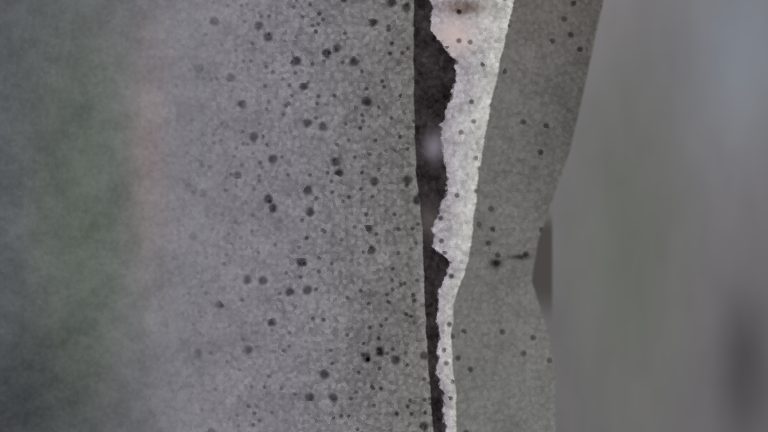
Reproduce this texture procedurally as a WebGL 1 fragment shader.

```glsl
precision highp float;
uniform vec2 u_resolution;

float hash(vec2 p) {
  return fract(sin(dot(p, vec2(127.1, 311.7))) * 4375.85);
}

// Distance to the nearest scattered point, and that point's random value
vec2 cells(vec2 p) {
  vec2 base = floor(p);
  vec2 nearest = vec2(9.0, 0.0);
  for (int j = -1; j <= 1; j++) {
    for (int i = -1; i <= 1; i++) {
      vec2 cell = base + vec2(float(i), float(j));
      vec2 point = cell + vec2(hash(cell), hash(cell + 31.7));
      float d = distance(p, point);
      if (d < nearest.x) nearest = vec2(d, hash(cell + 73.3));
    }
  }
  return nearest;
}

// Layered, rotated sines, roughly -1 to 1
float mottle(vec2 p) {
  float sum = 0.0;
  float amp = 0.5;
  for (int i = 0; i < 5; i++) {
    sum += amp * sin(p.x + 1.3 * sin(p.y)) * cos(p.y * 0.8 + 0.7 * sin(p.x));
    p = mat2(1.5, 1.1, -1.1, 1.5) * p + 2.3;
    amp *= 0.65;
  }
  return sum;
}

// Continues an edge from x to target between two heights
float bend(float x, float t, float from, float to, float target) {
  return mix(x, target, clamp((t - from) / (to - from), 0.0, 1.0));
}

float slabEdge(float t) {
  float x = bend(0.958, t, 0.2, 0.39, 0.963);
  x = bend(x, t, 0.39, 0.51, 0.977);
  x = bend(x, t, 0.51, 0.76, 0.986);
  return bend(x, t, 0.76, 1.0, 1.003);
}

float crackEdge(float t) {
  float x = bend(0.995, t, 0.07, 0.14, 1.055);
  x = bend(x, t, 0.19, 0.29, 1.02);
  x = bend(x, t, 0.29, 0.44, 1.035);
  x = bend(x, t, 0.44, 0.53, 1.0);
  x = bend(x, t, 0.57, 0.605, 1.046);
  x = bend(x, t, 0.61, 0.67, 1.014);
  return bend(x, t, 0.85, 1.0, 1.032);
}

float ridgeEdge(float t) {
  float x = bend(1.19, t, 0.0, 0.23, 1.139);
  x = bend(x, t, 0.23, 0.37, 1.113);
  x = bend(x, t, 0.37, 0.6, 1.086);
  x = bend(x, t, 0.6, 0.7, 1.051);
  x = bend(x, t, 0.7, 0.79, 1.044);
  return bend(x, t, 0.79, 0.92, 1.056);
}

float sideEdge(float t) {
  float x = bend(1.396, t, 0.0, 0.23, 1.347);
  x = bend(x, t, 0.23, 0.35, 1.319);
  x = bend(x, t, 0.35, 0.56, 1.245);
  x = bend(x, t, 0.56, 0.65, 1.231);
  x = bend(x, t, 0.65, 0.77, 1.269);
  return bend(x, t, 0.77, 0.86, 1.286);
}

// Soft elliptical patch
float patchAt(vec2 p, vec2 center, vec2 radius) {
  vec2 q = (p - center) / radius;
  return exp(-dot(q, q));
}

float leftOf(float x, float edge, float blur) {
  return 1.0 - smoothstep(edge - blur, edge + blur, x);
}

// Dark holes of varied size
float pits(vec2 p, float scale, float amount) {
  vec2 c = cells(p * scale);
  return step(1.0 - amount, c.y) * (1.0 - smoothstep(0.12, 0.42, c.x));
}

vec3 backWall(vec2 p, float t) {
  float cloud = mottle(p * vec2(9.0, 4.0));
  vec3 col = mix(vec3(0.47, 0.46, 0.47), vec3(0.41, 0.40, 0.41), t);
  col = mix(col, vec3(0.40, 0.42, 0.38), 0.7 * patchAt(p, vec2(1.45, 0.4), vec2(0.13, 0.4)));
  col = mix(col, vec3(0.51, 0.54, 0.58), 0.7 * patchAt(p, vec2(1.72, 0.9), vec2(0.13, 0.25)));
  col -= 0.1 * patchAt(p, vec2(1.72, 0.15), vec2(0.06, 0.16));
  return col + 0.025 * cloud;
}

vec3 leftSlab(vec2 p, float t, float edge, float grain) {
  float focus = smoothstep(0.25, 0.85, p.x);
  vec3 col = mix(vec3(0.34, 0.35, 0.36), vec3(0.49, 0.48, 0.51), smoothstep(0.0, 0.5, p.x));
  col = mix(col, vec3(0.43, 0.42, 0.42), smoothstep(0.6, 0.95, p.x));
  col = mix(col, vec3(0.37, 0.41, 0.36), 0.7 * patchAt(p, vec2(0.2, 0.5), vec2(0.13, 0.5)));
  col += vec3(0.07, 0.035, 0.03) * patchAt(p, vec2(0.34, 0.65), vec2(0.045, 0.28));
  col -= 0.09 * patchAt(p, vec2(0.05, 0.05), vec2(0.2, 0.17));
  col += 0.035 * mottle(p * 16.0) + 0.022 * mottle(p * 48.0);
  col += grain * mix(0.04, 0.19, focus);
  col -= 0.22 * pits(p, 27.0, 0.13) * smoothstep(0.3, 0.7, p.x);
  col -= 0.16 * pits(p + 4.0, 58.0, 0.16) * focus;
  return col + 0.07 * smoothstep(edge - 0.03, edge, p.x) * smoothstep(0.3, 0.7, t);
}

vec3 crackDepth(vec2 p, float grain) {
  vec3 col = vec3(0.17, 0.155, 0.16) + 0.07 * mottle(p * 45.0) + 0.1 * grain;
  col = mix(col, vec3(0.45, 0.44, 0.48), patchAt(p, vec2(1.005, 0.66), vec2(0.028, 0.035)));
  return mix(col, vec3(0.37, 0.34, 0.34), 0.7 * patchAt(p, vec2(0.99, 0.49), vec2(0.025, 0.055)));
}

vec3 brokenFace(vec2 p, float inner, float ridge, float grain) {
  float across = clamp((p.x - inner) / (ridge - inner), 0.0, 1.0);
  vec3 col = mix(vec3(0.62, 0.60, 0.63), vec3(0.71, 0.71, 0.69), across);
  col += 0.08 * mottle(p * 38.0) + 0.2 * grain;
  col = mix(col, vec3(0.78, 0.70, 0.69), 0.8 * patchAt(p, vec2(1.05, 0.92), vec2(0.045, 0.045)));
  col -= vec3(0.25, 0.28, 0.3) * patchAt(p, vec2(1.07, 0.985), vec2(0.06, 0.018));
  return col - 0.28 * pits(p, 48.0, 0.12);
}

vec3 sideFace(vec2 p, float t, float ridge, float grain) {
  vec3 col = mix(vec3(0.40, 0.39, 0.38), vec3(0.44, 0.44, 0.43), t);
  col -= 0.07 * smoothstep(0.06, 0.22, p.x - ridge) * (1.0 - smoothstep(0.3, 0.7, t));
  col += 0.025 * mottle(p * 25.0) + 0.1 * grain;
  col -= 0.15 * pits(p + 9.0, 42.0, 0.1);
  col -= 0.3 * patchAt(p, vec2(1.147, 0.39), vec2(0.014, 0.01));
  return col - 0.22 * patchAt(p, vec2(1.205, 0.405), vec2(0.022, 0.006));
}

void main() {
  vec2 p = gl_FragCoord.xy / u_resolution.y;
  p.x += 0.5 * (16.0 / 9.0 - u_resolution.x / u_resolution.y);
  float t = 1.0 - p.y;
  float rough = mottle(vec2(p.y * 70.0, 1.0));
  float slab = slabEdge(t) + 0.002 * rough;
  float inner = crackEdge(t) + 0.008 * mottle(p * 60.0);
  float ridge = ridgeEdge(t) + 0.003 * rough;
  float side = sideEdge(t);
  float grain = 0.5 * (cells(p * 110.0).y - 0.5) + 0.5 * (0.45 - cells(p * 75.0 + 5.0).x);

  // Layers from the wall behind to the slab in front
  vec3 col = backWall(p, t);
  float shade = leftOf(p.x, 1.278, 0.006) * smoothstep(0.48, 0.54, t) * (1.0 - smoothstep(0.66, 0.76, t));
  col = mix(col, vec3(0.29, 0.28, 0.27), shade);
  col = mix(col, sideFace(p, t, ridge, grain), leftOf(p.x, side, 0.005));
  col = mix(col, brokenFace(p, inner, ridge, grain), leftOf(p.x, ridge, 0.003));
  col = mix(col, crackDepth(p, grain), leftOf(p.x, inner, 0.004));
  col = mix(col, leftSlab(p, t, slab, grain), leftOf(p.x, slab, 0.0025));
  gl_FragColor = vec4(clamp(col, 0.0, 1.0), 1.0);
}
```
